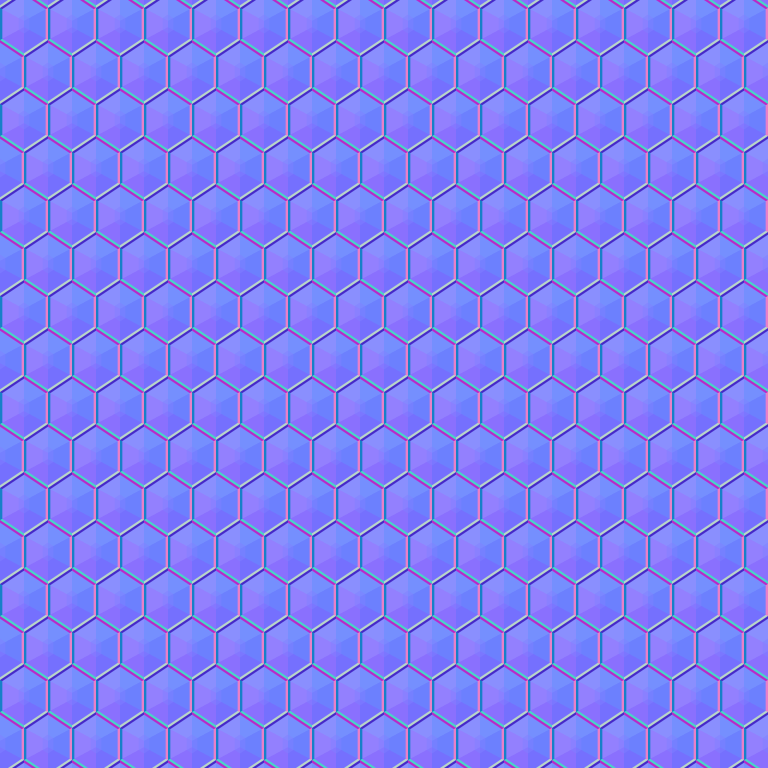
Give the GLSL for this texture map, as a WebGL 1 fragment shader.

```glsl
precision highp float;
// Tangent-space normal map of shallow faceted hexagon cells parted by thin V grooves.

uniform vec2 u_resolution;

const float CELLS = 16.0;          // cells across and rows down (even, so it tiles)
const float GROOVE_WIDTH = 0.047;  // width of one groove wall, in cells
const float GROOVE_TILT = 0.82;
const float FACET_TILT = 0.15;
const float HUB_RADIUS = 0.11;     // small hexagon in the middle of each cell
const float HUB_TILT = 0.08;
const int SAMPLES = 3;

// Unit normal of the slanted sides; rows are spaced as far apart as columns.
const vec2 SLANT = vec2(0.5547, 0.83205);
const float HALF_WIDTH = 0.5;
const float SLANT_REACH = 0.5547;

// Distances from a point inside the cell to its upright and slanted sides.
vec2 sideDistances(vec2 p) {
  vec2 q = abs(p);
  return vec2(HALF_WIDTH - q.x, SLANT_REACH - dot(q, SLANT));
}

// Distance to the nearest side.
float sideDistance(vec2 p) {
  vec2 sides = sideDistances(p);
  return min(sides.x, sides.y);
}

// Outward direction of the nearest side.
vec2 sideDirection(vec2 p) {
  vec2 sides = sideDistances(p);
  vec2 side = sides.x < sides.y ? vec2(1.0, 0.0) : SLANT;
  return side * vec2(p.x < 0.0 ? -1.0 : 1.0, p.y < 0.0 ? -1.0 : 1.0);
}

// Position relative to the nearest lattice point, rows two units apart.
vec2 latticeOffset(vec2 p, vec2 center) {
  vec2 period = vec2(1.0, 2.0);
  return mod(p - center + 0.5 * period, period) - 0.5 * period;
}

// Position relative to the center of the enclosing hexagon.
vec2 hexCell(vec2 p) {
  vec2 evenRow = latticeOffset(p, vec2(0.0, 0.5));
  vec2 oddRow = latticeOffset(p, vec2(0.5, 1.5));
  return sideDistance(evenRow) > sideDistance(oddRow) ? evenRow : oddRow;
}

// Sideways part of the surface normal: groove wall, hub or one of six facets.
vec2 surfaceTilt(vec2 p) {
  float edge = sideDistance(p);
  vec2 outward = sideDirection(p);
  if (edge < GROOVE_WIDTH) return outward * GROOVE_TILT;
  float tilt = edge > HALF_WIDTH - HUB_RADIUS ? HUB_TILT : FACET_TILT;
  return -outward * tilt;
}

// Packs the normal as a colour, with green pointing down.
vec3 encodeNormal(vec2 tilt) {
  float up = sqrt(max(0.0, 1.0 - dot(tilt, tilt)));
  return 0.5 + 0.5 * vec3(tilt.x, -tilt.y, up);
}

void main() {
  // Average a grid of samples per pixel to smooth every edge.
  vec3 color = vec3(0.0);
  for (int j = 0; j < SAMPLES; j++) {
    for (int i = 0; i < SAMPLES; i++) {
      vec2 jitter = (vec2(float(i), float(j)) + 0.5) / float(SAMPLES) - 0.5;
      vec2 p = (gl_FragCoord.xy + jitter) / u_resolution * CELLS;
      color += encodeNormal(surfaceTilt(hexCell(p)));
    }
  }
  gl_FragColor = vec4(color / float(SAMPLES * SAMPLES), 1.0);
}
```
